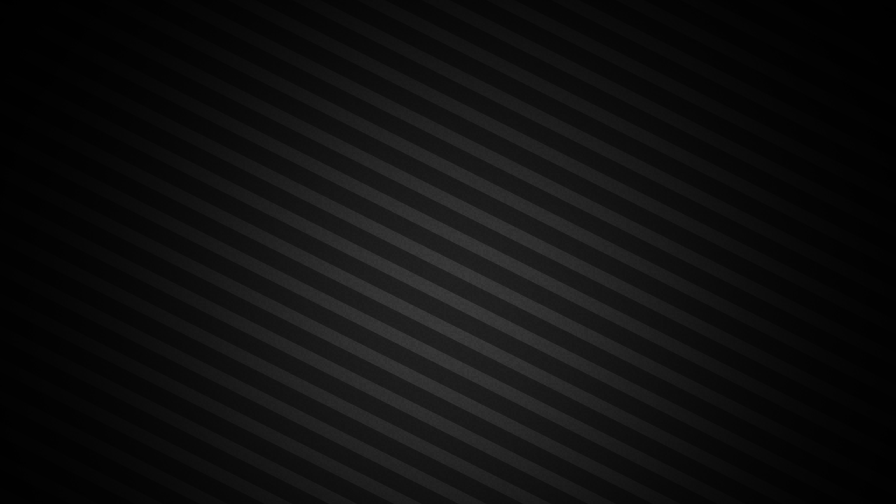
Give the GLSL for this background, as a Shadertoy shader.

```glsl
// Dark diagonal stripes under a soft central glow, with fine grain.

// Lengths are in canvas heights, measured from the canvas centre.
const float STRIPE_SLOPE = 0.5;      // fall per unit of width
const float STRIPE_PERIOD = 0.0642;  // vertical spacing
const float STRIPE_OFFSET = 0.026;   // drop of the middle stripe below centre
const float STRIPE_FILL = 0.43;      // light share of each period
const vec2 GLOW_CENTER = vec2(0.0, -0.10);
const vec2 GLOW_RADIUS = vec2(0.52, 0.50);
const vec3 DARK_BAND = vec3(0.125);
const vec3 LIGHT_BAND = vec3(0.215);
const float GRAIN_ROWS = 288.0;
const float GRAIN_STRENGTH = 0.12;

float hash(vec2 cell) {
    vec3 q = fract(vec3(cell.xyx) * 0.1031);
    q += dot(q, q.yzx + 33.33);
    return fract((q.x + q.y) * q.z);
}

// Coverage of the light bands, smoothed over about one pixel.
float stripeMask(vec2 p) {
    float height = p.y + STRIPE_SLOPE * p.x + STRIPE_OFFSET;
    float fromAxis = abs(fract(height / STRIPE_PERIOD + 0.5) - 0.5);
    float softness = 0.8 / (iResolution.y * STRIPE_PERIOD);
    float halfFill = 0.5 * STRIPE_FILL;
    return 1.0 - smoothstep(halfFill - softness, halfFill + softness, fromAxis);
}

float glow(vec2 p) {
    vec2 d = (p - GLOW_CENTER) / GLOW_RADIUS;
    return exp(-dot(d, d));
}

void mainImage(out vec4 fragColor, in vec2 fragCoord) {
    vec2 p = (fragCoord - 0.5 * iResolution.xy) / iResolution.y;

    // Striped surface, lit by the glow
    vec3 color = mix(DARK_BAND, LIGHT_BAND, stripeMask(p)) * glow(p);

    // Grain scales with the light
    vec2 grainCell = floor(fragCoord / iResolution.y * GRAIN_ROWS);
    color *= 1.0 + GRAIN_STRENGTH * (hash(grainCell) - 0.5);

    fragColor = vec4(color, 1.0);
}
```
